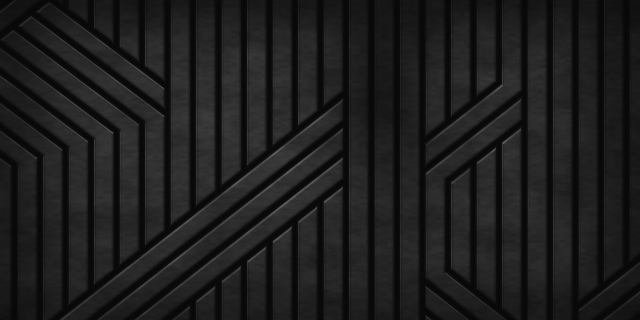
Write a Shadertoy shader that draws this background.

```glsl
float hash(vec2 p) {
    vec3 q = fract(vec3(p.xyx) * 0.1031);
    q += dot(q, q.yzx + 33.33);
    return fract((q.x + q.y) * q.z);
}

float noise(vec2 p) {
    vec2 i = floor(p), f = fract(p);
    f = f * f * (3.0 - 2.0 * f);
    return mix(mix(hash(i), hash(i + vec2(1, 0)), f.x),
               mix(hash(i + vec2(0, 1)), hash(i + vec2(1, 1)), f.x), f.y);
}

float fbm(vec2 p) {
    float sum = 0.0, amp = 0.5;
    for (int i = 0; i < 5; i++) {
        sum += amp * noise(p);
        p = p * 2.03 + 17.0;
        amp *= 0.5;
    }
    return sum;
}

// Distance to the nearest whole number
float stripe(float t) { return abs(fract(t + 0.5) - 0.5); }

// Distance to the nearest groove; one unit is one plank width
float grooveDistance(vec2 p) {
    float d = stripe(p.x);

    // Nested bends on the left
    if (p.x < 0.0) {
        float slant = (8.07 - 0.75 * p.x - p.y) / 1.08;
        if (slant < -1.0) d = min(d, 0.87 * (-1.0 - slant));
        else d = min(slant < -p.x ? 0.87 * stripe(slant) : d, -p.x);

        float corner = (p.y - 11.14 - 0.78 * (p.x + 6.57)) / 1.14;
        d = corner > 0.0 ? 0.9 * stripe(corner) : min(d, -0.9 * corner);
    }

    // Long rising band of three planks
    if (p.x < 7.0) {
        float band = (8.93 + 0.78 * (p.x - 7.0) - p.y) / 1.144;
        if (band > 0.0 && band < 3.0) d = min(0.9 * stripe(band), 7.0 - p.x);
        else d = min(d, 0.9 * min(abs(band), abs(band - 3.0)));
    }

    // Folded frame on the right
    if (p.x > 10.0 && p.x < 14.0) {
        float side = p.x - 10.0;
        float upper = (8.95 + 0.78 * (p.x - 14.0) - p.y) / 1.144;
        float lower = (p.y - 1.59 + 0.78 * side) / 1.144;
        float ring = min(side, 0.9 * min(upper, lower));
        float wall = min(side, 4.0 - side);
        if (upper < 0.0) {
            float fold = max(0.9 * (upper + 1.0), side - 3.0);
            d = min(fold < 0.0 ? d : wall, min(abs(fold), -0.9 * upper));
        } else if (lower < 0.0) {
            d = min(wall, 0.9 * stripe(lower));
        } else {
            float inner = min(side - 1.0, 0.9 * (min(upper, lower) - 1.0));
            d = inner > 0.0 ? min(d, inner) : min(min(ring, -inner), wall);
        }
    }

    // Rising planks in the lower right corner
    if (p.x > 16.0) {
        float rise = (2.45 + 0.78 * (p.x - 18.53) - p.y) / 1.144;
        d = rise > 0.0 ? min(0.9 * stripe(rise), p.x - 16.0) : min(d, -0.9 * rise);
    }
    return d;
}

float plankHeight(vec2 p) {
    float soft = max(0.05, 12.55 / iResolution.y);
    return smoothstep(0.1, 0.1 + soft, grooveDistance(p));
}

float glow(vec2 p, vec2 center, vec2 size) {
    vec2 q = (p - center) / size;
    return exp(-dot(q, q));
}

void mainImage(out vec4 fragColor, in vec2 fragCoord) {
    vec2 uv = fragCoord / iResolution.y;
    vec2 p = uv * 12.55 - vec2(6.57, 0.0);

    // Broad light and dark patches
    float light = 0.145
        + 0.055 * glow(uv, vec2(0.78, 0.6), vec2(0.35, 0.4))
        + 0.035 * glow(uv, vec2(1.55, 0.62), vec2(0.25, 0.35))
        + 0.025 * glow(uv, vec2(0.25, 0.6), vec2(0.3, 0.3))
        - 0.075 * glow(uv, vec2(1.2, 0.72), vec2(0.14, 0.22));
    light *= mix(0.6, 1.0, smoothstep(1.0, 0.82, uv.y));
    light *= mix(0.75, 1.0, smoothstep(0.0, 0.2, uv.y));
    light *= mix(0.7, 1.0, smoothstep(0.0, 0.25, uv.x) * smoothstep(2.0, 1.7, uv.x));

    // Worn surface
    float wear = fbm(uv * vec2(9.0, 16.0)) - 0.48;
    float grain = fbm(uv * vec2(45.0, 110.0)) - 0.48;
    float surface = light * (1.0 + 0.5 * wear + 0.35 * grain);

    // Raised planks, dim bevels and lit upper rims
    float d = grooveDistance(p);
    float height = plankHeight(p);
    float rim = max(height - plankHeight(p + vec2(-0.025, 0.085)), 0.0);
    float bevel = mix(0.72, 1.0, smoothstep(0.14, 0.24, d));
    float shade = mix(0.03 + 0.12 * light * smoothstep(0.0, 0.1, d), surface * bevel, height);
    shade += rim * height * light * (0.8 + 1.2 * wear);

    fragColor = vec4(vec3(shade), 1.0);
}
```
